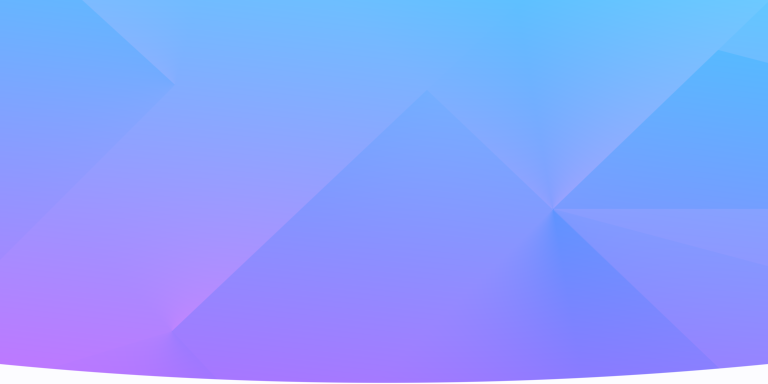
This background is drawn by a Shadertoy shader. Its source:

```glsl
#define SKY vec3(0.42, 0.75, 1.0)
#define VIOLET vec3(0.72, 0.49, 1.0)
#define PAPER vec3(0.99, 0.99, 1.0)
#define COOL_SHIFT vec3(-0.10, -0.02, 0.0)
#define TILT 0.12
#define LEFT_FOLD vec2(0.456, 0.779)
#define PEAK vec2(1.112, 0.766)
#define HUB vec2(1.440, 0.456)
#define LOW_FOLD vec2(0.448, 0.138)
#define RIGHT_PEAK vec2(1.870, 0.870)
#define CURVE_BASE 0.003
#define CURVE_RISE 0.049

// Smooth coverage of the positive side of a signed distance
float cover(float dist) {
    float halfPixel = 0.75 / iResolution.y;
    return smoothstep(-halfPixel, halfPixel, dist);
}

// Sector between two angles in degrees, blending its weight across the sweep
float facet(vec2 q, float fromDeg, float toDeg, float fromWeight, float toWeight) {
    float a = radians(fromDeg), b = radians(toDeg);
    float inside = min(dot(q, vec2(-sin(a), cos(a))), dot(q, vec2(sin(b), -cos(b))));
    float middle = 0.5 * (a + b);
    vec2 axis = vec2(cos(middle), sin(middle));
    float along = dot(q, axis);
    float across = dot(q, vec2(-axis.y, axis.x));
    float sweep = clamp(atan(across, along + 1e-6) / (b - a) + 0.5, 0.0, 1.0);
    return cover(inside) * mix(fromWeight, toWeight, sweep);
}

void mainImage(out vec4 fragColor, in vec2 fragCoord) {
    vec2 p = fragCoord / iResolution.y;
    vec2 left = p - LEFT_FOLD;
    vec2 peak = p - PEAK;
    vec2 hub = p - HUB;
    vec2 low = p - LOW_FOLD;
    vec2 right = p - RIGHT_PEAK;

    // Slightly tilted vertical gradient
    float fall = 1.0 - p.y + TILT * (1.0 - p.x);
    vec3 color = mix(SKY, VIOLET, fall);

    // Upper left fold
    float cool = facet(left, 137.6, 225.0, 0.6, 0.25);
    cool += facet(left, 75.0, 137.6, 0.0, -0.35);

    // Central triangle, cut by the lower left fold
    float cut = facet(low, -163.0, -46.8, 1.0, 1.0);
    float depth = 0.7 + 0.6 * smoothstep(0.0, 0.5, length(peak));
    cool += facet(peak, -136.6, -43.6, 0.6, 0.5) * depth * (1.0 - cut);

    // Lower left fold and its warm glow
    cool += facet(low, -163.0, -46.8, 0.1, 0.95);
    cool += facet(low, 43.4, 135.0, -0.6, 0.0) * exp(-2.5 * length(low));

    // Shadow below the hub
    float shadow = facet(hub, -136.0, -80.0, 0.0, 1.0);
    shadow += facet(hub, -80.0, -43.6, 1.0, 0.95);
    cool += 1.35 * shadow * exp(-length(hub));

    // Light fan above the hub
    cool += facet(hub, 43.9, 100.0, -0.4, 0.4);
    cool += facet(hub, 100.0, 136.4, 0.4, 0.0);

    // Right hand facets
    cool += facet(hub, 0.0, 43.9, 0.95, 0.85) * facet(right, -180.0, -14.6, 1.0, 1.0);
    cool += facet(hub, -14.9, 0.0, 0.35, 0.25);
    cool += facet(hub, -43.6, -14.9, 0.85, 0.65);
    color += COOL_SHIFT * cool;

    // Curved pale lower border
    float x = p.x - 0.5 * iResolution.x / iResolution.y;
    color = mix(PAPER, color, cover(p.y - CURVE_BASE - CURVE_RISE * x * x));
    fragColor = vec4(clamp(color, 0.0, 1.0), 1.0);
}
```
